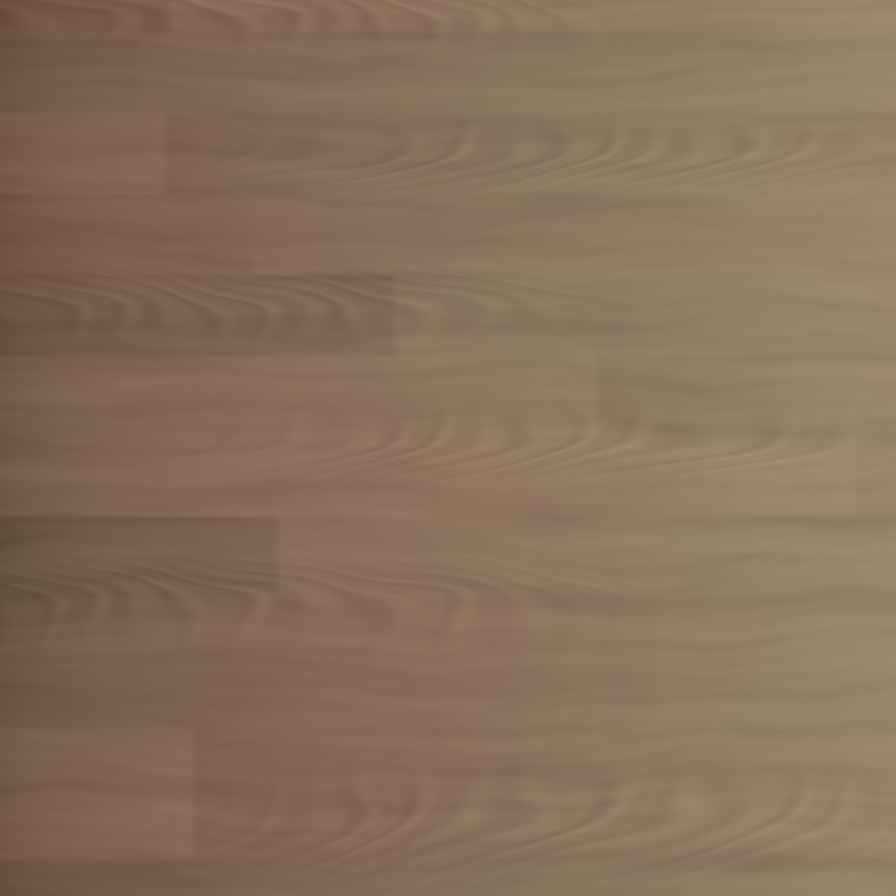
Reproduce this texture procedurally as a WebGL 1 fragment shader.

```glsl
precision highp float;

uniform vec2 u_resolution;

const vec3 DARK_WOOD = vec3(0.465, 0.375, 0.302);
const vec3 LIGHT_WOOD = vec3(0.600, 0.510, 0.420);
const vec3 RED_TINT = vec3(0.012, -0.006, 0.000);
const float ROW_HEIGHT = 0.09;      // plank rows in the upper part
const float FIRST_SEAM = 0.13;      // distance of a seam from the top
const float WIDE_START = 0.67;      // rows get taller below this depth
const float WIDENING = 4.3;
const float SEAM_SOFTNESS = 0.07;   // fraction of a row
const float JOINT_SOFTNESS = 0.005;
const float PLANK_CONTRAST = 0.17;
const float FIGURE_SPACING = 1.8;   // rows between bands of figured grain
const float FIGURE_CYCLES = 16.0;
const float FIGURE_CONTRAST = 0.15;
const float STREAK_CONTRAST = 0.055;
const float FLECK_CONTRAST = 0.17;
const float TAU = 6.2831853;

vec2 hash2(vec2 p) {
  return fract(sin(vec2(dot(p, vec2(127.1, 311.7)),
                        dot(p, vec2(269.5, 183.3)))) * 43758.55);
}

// Squared distance to the nearest scattered point
float cellular(vec2 p) {
  vec2 cell = floor(p);
  float nearest = 2.0;
  for (int j = -1; j <= 1; j++) {
    for (int i = -1; i <= 1; i++) {
      vec2 neighbour = cell + vec2(float(i), float(j));
      vec2 offset = neighbour + hash2(neighbour) - p;
      nearest = min(nearest, dot(offset, offset));
    }
  }
  return nearest;
}

// Slow bending shared by all the grain
float bend(vec2 p) {
  return 0.006 * sin(7.0 * p.x + 9.0 * p.y)
       + 0.004 * sin(17.0 * p.x - 23.0 * p.y + 1.3)
       + 0.002 * sin(39.0 * p.x + 41.0 * p.y);
}

// Tone of the planks to either side of the end joint in a row
float plankTone(float row, float x) {
  float joint = fract(0.185 + 0.0625 * row + 0.0325 * row * row);
  float side = smoothstep(-JOINT_SOFTNESS, JOINT_SOFTNESS, x - joint);
  float fade = mix(1.0, 0.3, smoothstep(0.0, 0.5, x - joint));
  return cos(1.8 * row) * mix(1.0, -0.35 * fade, side);
}

// Long streaks along the boards
float streaks(vec2 p) {
  float y = p.y + bend(p);
  return sin(62.0 * y + 1.8 * sin(3.0 * p.x))
       + 0.7 * sin(131.0 * y + 2.2 * sin(4.0 * p.x + 1.0))
       + 0.5 * sin(287.0 * y + 2.5 * sin(6.0 * p.x + 2.0));
}

// Feathered arrowhead grain, in patches along each band
float figure(vec2 p, float row) {
  float level = (row - 0.5) / FIGURE_SPACING + 2.0 * bend(p);
  float band = floor(level + 0.5);
  float q = level - band;
  float flip = cos(0.5 * TAU * band);
  float slant = 0.45 * sqrt(q * q + 0.003) + 0.4 * flip * q;
  float wobble = 0.030 * sin(9.0 * p.x + 4.0 * band)
               + 0.010 * sin(31.0 * p.x + 60.0 * p.y);
  float phase = TAU * FIGURE_CYCLES * (p.x + slant + wobble);
  float patchiness = smoothstep(-0.5, 1.0, sin(4.0 * p.x - 0.3 - 0.7 * flip));
  float wave = sin(phase + 0.6 * sin(phase)) + 0.35 * sin(1.7 * phase + 2.0);
  return wave * patchiness * exp(-28.0 * q * q);
}

void main() {
  vec2 p = gl_FragCoord.xy / u_resolution;
  p.y = 1.0 - p.y;

  // Plank rows
  float level = (p.y - FIRST_SEAM) / ROW_HEIGHT
              - WIDENING * max(p.y - WIDE_START, 0.0);
  float row = floor(level);
  float across = level - row;
  float tone = mix(plankTone(row, p.x), plankTone(row + 1.0, p.x),
                   smoothstep(1.0 - SEAM_SOFTNESS, 1.0, across));
  float seamDistance = min(across, 1.0 - across);
  float seam = exp(-300.0 * seamDistance * seamDistance)
             * (0.5 + 0.5 * sin(8.0 * p.x + 2.4 * floor(level + 0.5)));

  // Elongated flecks in two sizes
  vec2 grain = vec2(p.x, p.y + bend(p));
  float flecks = cellular(grain * vec2(5.0, 38.0))
               + 0.6 * cellular(grain * vec2(13.0, 105.0) + 7.0) - 0.4;

  // Light falling from the right
  float shade = -0.04 + 1.22 * p.x - 0.14 * p.x * p.x;
  shade -= 0.28 * exp(-16.0 * p.x);
  shade += 0.06 * sin(3.0 * p.y + 0.4) - 0.05;

  shade += PLANK_CONTRAST * tone - 0.12 * seam;
  shade += STREAK_CONTRAST * streaks(p) - FLECK_CONTRAST * flecks;
  shade += FIGURE_CONTRAST * figure(p, level);

  // Red and olive drift
  float tint = sin(5.0 * p.x + 0.4 + 0.8 * sin(7.0 * p.y))
             + 0.4 * sin(2.1 * row);
  vec3 color = mix(DARK_WOOD, LIGHT_WOOD, shade) + RED_TINT * tint;
  gl_FragColor = vec4(color, 1.0);
}
```
